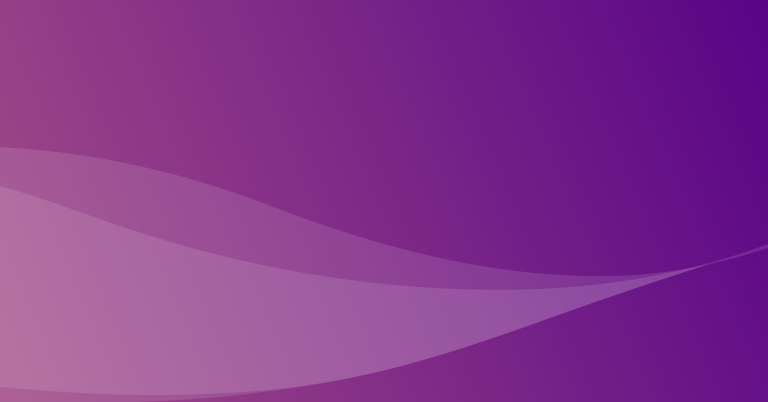
Give the GLSL for this background, as a Shadertoy shader.

```glsl
// Translucent overlapping waves across a diagonal pink to violet gradient.

#define PINK vec3(0.635, 0.300, 0.530)
#define VIOLET vec3(0.345, 0.015, 0.530)
#define GRADIENT_TILT 0.22
#define WAVE_OPACITY 0.115
// Shared right part of the lower edges, as knots (x, height, slope)
#define TAIL_START vec3(0.456, 0.060, 0.382)
#define TAIL_MID vec3(0.703, 0.200, 0.688)
#define TAIL_END vec3(1.0, 0.388, 0.573)

// Cubic Hermite height between two knots (x, height, slope)
float span(float x, vec3 a, vec3 b) {
    float width = b.x - a.x;
    float t = (x - a.x) / width;
    float s = 1.0 - t;
    return s * s * ((1.0 + 2.0 * t) * a.y + t * width * a.z)
         + t * t * ((1.0 + 2.0 * s) * b.y - s * width * b.z);
}

// Smooth curve through four knots
float curve(float x, vec3 a, vec3 b, vec3 c, vec3 d) {
    if (x < b.x) return span(x, a, b);
    if (x < c.x) return span(x, b, c);
    return span(x, c, d);
}

// Lower edge: its own left part, then the shared tail
float lowerEdge(float x, vec3 start, vec3 dip) {
    if (x < TAIL_START.x) return curve(x, start, dip, TAIL_START, TAIL_MID);
    return curve(x, TAIL_START, TAIL_MID, TAIL_END, TAIL_END + vec3(1.0, 0.0, 0.0));
}

// Antialiased coverage of the area below a height
float below(float y, float height) {
    float d = y - height;
    float pixel = length(vec2(dFdx(d), dFdy(d)));
    return clamp(0.5 - d / pixel, 0.0, 1.0);
}

// Area enclosed by two edges, also where they swap order
float ribbon(float y, float edgeA, float edgeB) {
    return abs(below(y, edgeA) - below(y, edgeB));
}

void mainImage(out vec4 fragColor, in vec2 fragCoord) {
    vec2 uv = fragCoord / iResolution.xy;

    // Diagonal background gradient
    float t = (uv.x + GRADIENT_TILT * uv.y) / (1.0 + GRADIENT_TILT);
    vec3 color = mix(PINK, VIOLET, t);

    // Wave edges
    float crest = curve(uv.x, vec3(0.0, 0.634, -0.096), vec3(0.352, 0.488, -0.735),
                        vec3(0.781, 0.313, 0.0), vec3(1.0, 0.383, 0.630));
    float fold = curve(uv.x, vec3(0.0, 0.537, -0.516), vec3(0.130, 0.455, -0.678),
                       vec3(0.651, 0.279, 0.0), vec3(1.0, 0.393, 0.707));
    float innerBase = lowerEdge(uv.x, vec3(0.0, 0.037, -0.162), vec3(0.195, 0.0174, 0.0));
    float outerBase = lowerEdge(uv.x, vec3(0.0, -0.002, 0.0), vec3(0.130, -0.001, 0.0));

    // Two white veils
    color = mix(color, vec3(1.0), WAVE_OPACITY * ribbon(uv.y, crest, outerBase));
    color = mix(color, vec3(1.0), WAVE_OPACITY * ribbon(uv.y, fold, innerBase));

    fragColor = vec4(color, 1.0);
}
```
